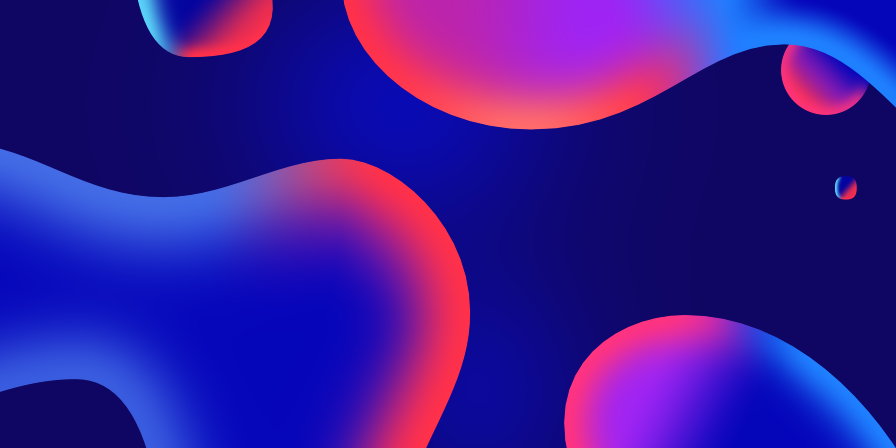
A Shadertoy shader for this background:

```glsl
// Glossy liquid blobs with red, violet and sky-blue rims on a deep blue backdrop.

#define SIZE vec2(768.0, 384.0) // design units across the canvas, y pointing down
#define STEPS 14                // line pieces per curve
#define COOL_RIM 52.0           // widths of the rim glows
#define WARM_RIM 46.0
#define TOP_RIM 37.0
#define CORNER_RIM 28.0

const vec3 NIGHT  = vec3(0.06, 0.025, 0.39);
const vec3 INDIGO = vec3(0.04, 0.04, 0.70);
const vec3 BLUE   = vec3(0.02, 0.02, 0.73);
const vec3 STEEL  = vec3(0.26, 0.42, 0.90);
const vec3 SKY    = vec3(0.12, 0.50, 1.00);
const vec3 CYAN   = vec3(0.35, 0.82, 0.97);
const vec3 PURPLE = vec3(0.50, 0.10, 0.70);
const vec3 VIOLET = vec3(0.62, 0.14, 0.96);
const vec3 PINK   = vec3(1.00, 0.20, 0.50);
const vec3 RED    = vec3(1.00, 0.19, 0.29);
const vec3 CORAL  = vec3(1.00, 0.42, 0.42);

float falloff(float d, float width) { return exp(-d * d / (width * width)); }

float spot(vec2 p, vec2 centre, vec2 radius) {
    vec2 q = (p - centre) / radius;
    return exp(-dot(q, q));
}

// Adds a cubic curve to a path: x = nearest distance, y = crossing parity
// of a vertical ray (dir -1 goes up, +1 goes down).
void addCurve(inout vec2 path, vec2 p, float dir, vec2 a, vec2 b, vec2 c, vec2 d) {
    vec2 from = a;
    for (int i = 1; i <= STEPS; i++) {
        float t = float(i) / float(STEPS), s = 1.0 - t;
        vec2 to = s * s * s * a + 3.0 * s * t * (s * b + t * c) + t * t * t * d;
        vec2 e = to - from, w = p - from;
        path.x = min(path.x, length(w - e * clamp(dot(w, e) / dot(e, e), 0.0, 1.0)));
        if ((from.x <= p.x) != (to.x <= p.x) && dir * (e.y * w.x / e.x - w.y) > 0.0)
            path.y = 1.0 - path.y;
        from = to;
    }
}

// Positive inside.
float signedDepth(vec2 path) { return path.x * (2.0 * path.y - 1.0); }

vec3 dropletColour(vec2 p, float depth) {
    vec3 col = mix(BLUE * 0.85, RED, 0.9 * smoothstep(165.0, 240.0, p.x + 0.9 * p.y));
    col = mix(col, RED, falloff(depth, 9.0) * smoothstep(140.0, 170.0, p.x) * smoothstep(0.0, 30.0, p.y));
    return mix(col, CYAN, falloff(depth, 20.0) * (1.0 - smoothstep(125.0, 165.0, p.x)));
}

vec3 sphereColour(vec2 q, float depth) {
    float s = dot(q, vec2(0.7, -0.7));
    vec3 col = mix(RED, PURPLE, smoothstep(-1.0, -0.1, s));
    col = mix(col, BLUE, smoothstep(-0.3, 0.5, s));
    return mix(col, PINK, 0.8 * falloff(depth, 9.0) * (1.0 - smoothstep(-0.1, 0.6, s)));
}

vec3 topColour(vec2 p, float depth) {
    vec3 col = mix(vec3(0.73, 0.14, 0.68), VIOLET, smoothstep(380.0, 510.0, p.x));
    col = mix(col, SKY, smoothstep(525.0, 645.0, p.x - 0.3 * p.y + 10.0));
    col = mix(col, BLUE, smoothstep(5.0, 42.0, depth) * smoothstep(615.0, 690.0, p.x));
    vec3 rim = mix(RED, CORAL, spot(p, vec2(450, 111), vec2(80, 60)));
    return mix(col, rim, falloff(depth, TOP_RIM) * (1.0 - smoothstep(530.0, 635.0, p.x)));
}

vec3 leftColour(vec2 p, float upper, float lower) {
    float warm = smoothstep(170.0, 335.0, p.x);
    float reach = mix(88.0, 58.0, smoothstep(180.0, 300.0, p.y));
    vec3 col = mix(BLUE, STEEL, 0.85 * falloff(lower, 45.0));
    col = mix(col, PURPLE, warm * falloff(upper, reach));
    return mix(col, mix(STEEL, RED, warm), falloff(upper, mix(COOL_RIM, WARM_RIM, warm)));
}

vec3 cornerColour(vec2 p, float depth) {
    vec3 col = mix(VIOLET, BLUE, smoothstep(520.0, 635.0, p.x - 0.5 * (SIZE.y - p.y)));
    float rim = falloff(depth, CORNER_RIM);
    col = mix(col, PINK, rim * (1.0 - smoothstep(565.0, 670.0, p.x)));
    return mix(col, SKY, rim * smoothstep(605.0, 700.0, p.x));
}

void mainImage(out vec4 fragColor, in vec2 fragCoord) {
    vec2 p = fragCoord / iResolution.xy * SIZE;
    p.y = SIZE.y - p.y;
    float aa = 0.6 * SIZE.y / iResolution.y;

    // Backdrop
    float light = spot(p, vec2(345, 90), vec2(130, 110)) + 0.7 * spot(p, vec2(410, 335), vec2(95, 110));
    vec3 col = mix(NIGHT, INDIGO, min(light, 1.0));

    // Sphere and small droplet
    vec2 q = (p - vec2(708, 60)) / 38.5;
    float depth = 38.5 * (1.0 - length(q));
    col = mix(col, sphereColour(q, depth), smoothstep(-aa, aa, depth));
    q = p - vec2(725, 161);
    vec2 q3 = pow(abs(q / vec2(9.3, 10.0)), vec2(2.6));
    depth = 9.5 * (1.0 - pow(q3.x + q3.y, 1.0 / 2.6));
    col = mix(col, dropletColour(q * 6.2 + vec2(178, 8), depth * 6.2), smoothstep(-aa, aa, depth));

    // Droplet at the top left
    vec2 path = vec2(1e4, 0.0);
    addCurve(path, p, 1.0, vec2(116, -10), vec2(123, 28), vec2(138, 49), vec2(162, 49));
    addCurve(path, p, 1.0, vec2(162, 49), vec2(210, 49), vec2(242, 36), vec2(232, -10));
    depth = signedDepth(path);
    col = mix(col, dropletColour(p, depth), smoothstep(-aa, aa, depth));

    // Flowing shape along the top
    path = vec2(1e4, 0.0);
    addCurve(path, p, 1.0, vec2(293, -10), vec2(298, 55), vec2(370, 111), vec2(455, 111));
    addCurve(path, p, 1.0, vec2(455, 111), vec2(560, 111), vec2(600, 38), vec2(672, 38));
    addCurve(path, p, 1.0, vec2(672, 38), vec2(715, 38), vec2(745, 70), vec2(778, 102));
    depth = signedDepth(path);
    col = mix(col, topColour(p, depth), smoothstep(-aa, aa, depth));

    // Large wave on the left
    vec2 upper = vec2(1e4, 0.0), lower = upper;
    addCurve(upper, p, -1.0, vec2(-10, 125), vec2(42, 136), vec2(80, 169), vec2(140, 169));
    addCurve(upper, p, -1.0, vec2(140, 169), vec2(195, 169), vec2(240, 136), vec2(292, 136));
    addCurve(upper, p, -1.0, vec2(292, 136), vec2(337, 136), vec2(403, 192), vec2(403, 268));
    addCurve(upper, p, -1.0, vec2(403, 268), vec2(403, 315), vec2(380, 350), vec2(358, 400));
    addCurve(lower, p, -1.0, vec2(130, 400), vec2(117, 348), vec2(95, 325), vec2(65, 325));
    addCurve(lower, p, -1.0, vec2(65, 325), vec2(40, 325), vec2(18, 330), vec2(-10, 339));
    depth = signedDepth(vec2(min(upper.x, lower.x), abs(upper.y - lower.y)));
    col = mix(col, leftColour(p, upper.x, lower.x), smoothstep(-aa, aa, depth));

    // Dome at the bottom right
    path = vec2(1e4, 0.0);
    addCurve(path, p, -1.0, vec2(488, 395), vec2(466, 312), vec2(530, 270), vec2(587, 270));
    addCurve(path, p, -1.0, vec2(587, 270), vec2(665, 270), vec2(732, 325), vec2(775, 395));
    depth = signedDepth(path);
    col = mix(col, cornerColour(p, depth), smoothstep(-aa, aa, depth));

    fragColor = vec4(col, 1.0);
}
```
